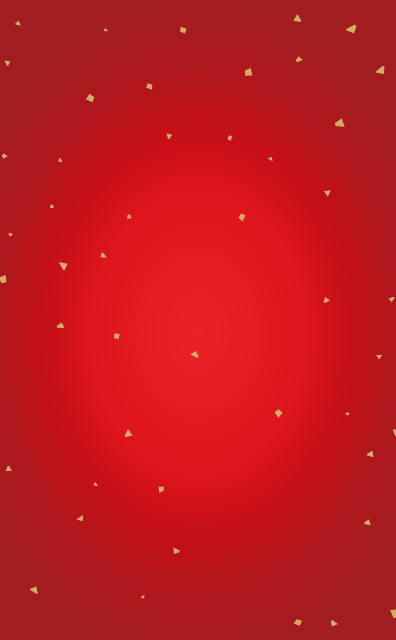
This background is drawn by a WebGL 2 fragment shader. Its source:

```glsl
#version 300 es
precision highp float;

uniform vec2 u_resolution;
out vec4 outColor;

float hash(vec2 p) {
    return fract(sin(dot(p, vec2(127.1, 311.7))) * 43758.5453);
}

// Distance from the glow centre, 1.0 at the side edges
float glowRadius(vec2 uv) {
    return length((uv - vec2(0.5, 0.48)) / vec2(0.5, 0.41));
}

// Bright red centre falling to a dull, dark crimson rim
vec3 backdrop(float d) {
    vec3 color = mix(vec3(0.92, 0.13, 0.14), vec3(0.87, 0.08, 0.11), smoothstep(0.0, 0.62, d));
    color = mix(color, vec3(0.77, 0.06, 0.09), smoothstep(0.5, 0.82, d));
    color = mix(color, vec3(0.69, 0.09, 0.11), smoothstep(0.74, 1.04, d));
    return mix(color, vec3(0.63, 0.115, 0.125), smoothstep(0.92, 1.35, d));
}

// Irregular triangle or quad cut by randomly turned half planes
float chip(vec2 p, float radius, vec2 seed) {
    float sides = hash(seed + 3.7) < 0.6 ? 3.0 : 4.0;
    float turn = 6.2832 * hash(seed + 5.1);
    float d = -1.0;
    for (float i = 0.0; i < 4.0; i++) {
        if (i >= sides) break;
        float angle = turn + 6.2832 * (i + 0.3 * hash(seed + i + 8.3)) / sides;
        float reach = radius * mix(0.75, 1.15, hash(seed + i + 13.9));
        d = max(d, dot(p, vec2(cos(angle), sin(angle))) - reach);
    }
    // Trim long corners
    return max(d, length(p) - 1.75 * radius);
}

// One jittered chip per cell, rows shifted sideways, thinner near the centre
float confetti(vec2 p, float aspect, float pixel) {
    vec2 grid = p * 6.0;
    float shift = hash(vec2(floor(grid.y), 2.3));
    grid.x += shift;
    vec2 cell = floor(grid);
    vec2 jitter = 0.12 + 0.76 * vec2(hash(cell + 1.3), hash(cell + 7.9));
    vec2 center = (cell + jitter - vec2(shift, 0.0)) / 6.0;
    float density = mix(0.5, 0.92, smoothstep(0.3, 1.1, glowRadius(center / vec2(1.0, aspect))));
    float radius = mix(0.0032, 0.0085, hash(cell + 21.4));
    float d = chip(p - center, radius, cell);
    return step(hash(cell + 17.2), density) * (1.0 - smoothstep(-0.6 * pixel, 0.6 * pixel, d));
}

void main() {
    vec2 uv = gl_FragCoord.xy / u_resolution;
    vec2 p = gl_FragCoord.xy / u_resolution.x;
    float aspect = u_resolution.y / u_resolution.x;

    vec3 color = backdrop(glowRadius(uv));
    vec3 gold = vec3(0.82, 0.68, 0.40);
    color = mix(color, gold, confetti(p, aspect, 1.0 / u_resolution.x));

    outColor = vec4(color, 1.0);
}
```
